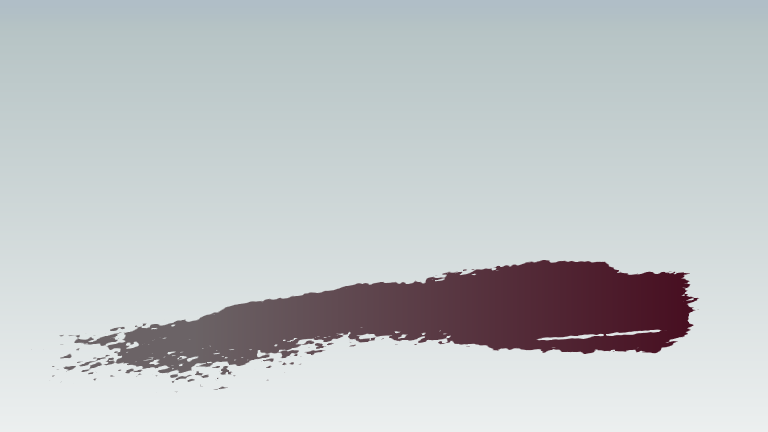
Write a WebGL 2 fragment shader that draws this background.

```glsl
#version 300 es
precision highp float;

uniform vec2 u_resolution;
out vec4 outColor;

float hash(vec2 p) {
  return fract(sin(dot(p, vec2(127.1, 311.7))) * 43758.5453);
}

float noise(vec2 p) {
  vec2 i = floor(p), f = fract(p);
  f = f * f * (3.0 - 2.0 * f);
  return mix(mix(hash(i), hash(i + vec2(1, 0)), f.x),
             mix(hash(i + vec2(0, 1)), hash(i + vec2(1, 1)), f.x), f.y);
}

// Heights of the stroke's upper and lower borders along its length
float upperEdge(float x) {
  return 0.182 + 0.3 * min(x, 0.7)
    + 0.018 * smoothstep(0.25, 0.31, x)
    - 0.017 * smoothstep(0.46, 0.56, x)
    - 0.026 * smoothstep(0.78, 0.81, x);
}

float lowerEdge(float x) {
  return 0.19 + 0.03 * (1.0 - smoothstep(0.13, 0.2, x))
    + 0.065 * smoothstep(0.25, 0.52, x)
    - 0.057 * smoothstep(0.56, 0.65, x);
}

// Paint density: positive is solid, below minus one is bare
float strokeDensity(vec2 uv) {
  float x = uv.x, y = uv.y;
  float upperFringe = 0.012 + 0.03 * (1.0 - smoothstep(0.1, 0.3, x))
    + 0.026 * exp(-pow((x - 0.59) / 0.05, 2.0));
  float lowerFringe = mix(0.1, 0.06, smoothstep(0.33, 0.45, x));
  lowerFringe = mix(lowerFringe, 0.02, smoothstep(0.56, 0.64, x));

  float top = (upperEdge(x) - y) / upperFringe - 0.4;
  float patches = noise(vec2(x * 16.0, y * 22.0)) - 0.5;
  float bottom = (y - lowerEdge(x)) / lowerFringe + 0.5 * patches;
  float left = (x - 0.24) / 0.2;
  float rightEdge = 0.893 - 6.0 * pow(max(0.27 - y, 0.0), 2.0);
  float right = (rightEdge - x) / 0.03 - 0.35;

  // Dry bristle gap near the lower right
  float gap = abs(y - 0.216 - 0.13 * (x - 0.72)) / 0.008 - 0.85
    + 20.0 * max(abs(x - 0.78) - 0.07, 0.0);
  return min(min(min(top, bottom), min(left, right)), gap);
}

void main() {
  vec2 uv = gl_FragCoord.xy / u_resolution;
  vec2 p = gl_FragCoord.xy / u_resolution.y;

  // Pale vertical gradient with a bluer top
  vec3 color = mix(vec3(0.925, 0.938, 0.938), vec3(0.70, 0.755, 0.76), uv.y);
  color = mix(color, vec3(0.69, 0.745, 0.78), smoothstep(0.92, 1.0, uv.y));

  // Bristle grain, stretched along the tilted stroke
  vec2 along = vec2(p.x, p.y - 0.17 * p.x);
  float grain = 0.6 * noise(along * vec2(50, 130))
    + 0.4 * noise(along * vec2(105, 230) + 17.0);
  float paint = grain + strokeDensity(uv);
  float coverage = clamp(paint / max(fwidth(paint), 0.0001) + 0.5, 0.0, 1.0);

  vec3 ink = mix(vec3(0.42, 0.39, 0.40), vec3(0.28, 0.06, 0.13),
                 clamp((uv.x - 0.25) / 0.64, 0.0, 1.0));
  outColor = vec4(mix(color, ink, coverage), 1.0);
}
```
